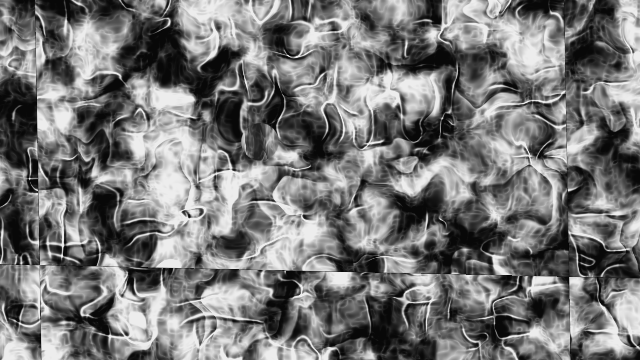
Write a Shadertoy shader that draws this texture.

```glsl
// Crumpled monochrome relief: domain-warped value noise gives dark hollows and
// pale folds; one-sided cliffs, thin axis-leaning creases and fine fibres add
// detail. Large, slightly skewed tiles and one small round patch break it up.

const vec2  TILE_SIZE    = vec2(1.47, 1.20);   // in canvas heights
const vec2  TILE_ORIGIN  = vec2(0.115, 0.266);
const vec2  TILE_SKEW    = vec2(0.018, 0.022);
const float SEAM_WIDTH   = 0.002;
const vec2  PATCH_CENTER = vec2(0.722, 0.606);
const float PATCH_RADIUS = 0.052;
const float FOLD_SCALE   = 12.5;
const float WARP_COARSE  = 0.055;
const float WARP_FINE    = 0.030;
const float CLIFF_AMOUNT = 0.26;
const float CREASE_WIDTH = 0.0028;
const float CREASE_LIGHT = 0.30;
const float FIBRE_AMOUNT = 0.30;
const float TONE_RANGE   = 0.32;
const float TONE_GAMMA   = 1.12;
const float BLACK_LEVEL  = 0.03;
const float WHITE_LEVEL  = 0.93;

float hash(vec2 p) {
    vec3 q = fract(vec3(p.xyx) * 0.1031);
    q += dot(q, q.yzx + 33.33);
    return fract((q.x + q.y) * q.z);
}

float noise(vec2 p) {
    vec2 cell = floor(p), f = fract(p);
    f = f * f * (3.0 - 2.0 * f);
    return mix(mix(hash(cell), hash(cell + vec2(1, 0)), f.x),
               mix(hash(cell + vec2(0, 1)), hash(cell + vec2(1, 1)), f.x), f.y);
}

float fbm(vec2 p) {
    float sum = 0.0, weight = 1.0, total = 0.0;
    for (int i = 0; i < 4; i++) {
        sum += weight * noise(p);
        total += weight;
        weight *= 0.48;
        p = p * 2.07 + 17.3;
    }
    return sum / total;
}

vec2 noiseOffset(vec2 p) {
    return vec2(noise(p + 31.7), noise(p + 74.2)) - 0.5;
}

// Bright line with a shadow on one side, along the mid contour of a noise.
float crease(vec2 p, vec2 stretch) {
    const float STEP = 0.0015;
    float n = noise(p * stretch);
    vec2 slope = vec2(noise((p + vec2(STEP, 0)) * stretch),
                      noise((p + vec2(0, STEP)) * stretch)) - n;
    float d = (n - 0.5) / max(length(slope) / STEP, 6.0) / CREASE_WIDTH;
    float shade = (d - 2.8) / 2.0;
    float present = smoothstep(0.48, 0.75, noise(p * 15.0 + stretch * 5.0));
    return present * (exp(-d * d) - 0.5 * exp(-shade * shade));
}

// Rises softly and drops sharply, like overlapping folds.
float cliff(vec2 p) {
    float f = fract(noise(p * 9.0 + 53.0) * 3.0);
    float present = smoothstep(0.25, 0.6, noise(p * 9.0 + 91.0));
    return present * (f * smoothstep(1.0, 0.86, f) - 0.43);
}

// Fine wrinkles: thin dark and light threads at two sizes.
float fibres(vec2 p) {
    float fine = abs(noise(p * vec2(52.0, 36.0)) - 0.5);
    float finer = abs(noise(p * vec2(82.0, 100.0) + 9.0) - 0.5);
    return 0.31 - fine - 0.7 * finer;
}

float reliefTone(vec2 p) {
    // Two warps pinch the folds together
    vec2 bent = p + WARP_COARSE * noiseOffset(p * 12.0);
    vec2 warped = bent + WARP_FINE * noiseOffset(bent * 27.0);
    vec2 lightlyBent = mix(p, warped, 0.6);

    float h = fbm(warped * FOLD_SCALE) - 0.5;
    h += CLIFF_AMOUNT * cliff(warped);
    h += FIBRE_AMOUNT * fibres(lightlyBent);

    // Creases lean along the two axes
    h += CREASE_LIGHT * crease(lightlyBent + 3.0, vec2(8.0, 21.0));
    h += CREASE_LIGHT * crease(lightlyBent + 7.0, vec2(21.0, 8.0));

    float tone = smoothstep(-TONE_RANGE, TONE_RANGE, h);
    return mix(BLACK_LEVEL, WHITE_LEVEL, pow(tone, TONE_GAMMA));
}

void mainImage(out vec4 fragColor, in vec2 fragCoord) {
    vec2 p = fragCoord / iResolution.y;

    // Skewed tiles, each with its own stretch of relief
    vec2 tilePos = (p + TILE_SKEW * p.yx - TILE_ORIGIN) / TILE_SIZE;
    vec2 tile = floor(tilePos);
    vec2 seed = 4.0 + 9.0 * vec2(hash(tile + 12.0), hash(tile + 45.0));
    float tone = reliefTone(p + seed);

    // Thin dark seam between tiles
    vec2 toSeam = (0.5 - abs(fract(tilePos) - 0.5)) * TILE_SIZE;
    float seam = smoothstep(0.0, SEAM_WIDTH, min(toSeam.x, toSeam.y));
    tone *= mix(0.6, 1.0, seam);

    // Round patch with upright grain
    vec2 fromPatch = p - PATCH_CENTER;
    float patchMask = smoothstep(0.002, -0.002, length(fromPatch) - PATCH_RADIUS);
    float patchTone = reliefTone(fromPatch * vec2(2.0, 0.8) + 6.4);
    tone = mix(tone, mix(0.42, patchTone, 0.75), patchMask);

    fragColor = vec4(vec3(tone), 1.0);
}
```
